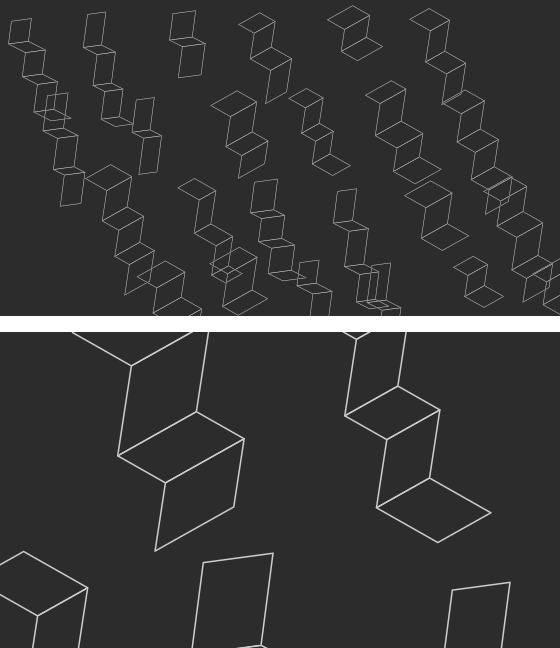
Top, the full canvas; bottom, a detail of the centre.
Reproduce this background procedurally as a Shadertoy shader.

```glsl
const vec3 BACKGROUND = vec3(0.172);
const vec3 INK = vec3(0.80);
const float LINE_WIDTH = 0.00160;      // all lengths in canvas heights
const float FOLD_GAIN = 1.25;          // folds carry the stroke of two faces

const int ROWS = 4;
const int COLUMNS = 6;
const vec2 FIRST_STRIP = vec2(0.025, 0.945);
const vec2 COLUMN_STEP = vec2(0.250, 0.0);
const vec2 ROW_STEP = vec2(0.135, -0.268);
const vec2 JITTER = vec2(0.050, 0.065);

const int MIN_FACES = 3;
const int MAX_FACES = 6;
const vec2 FACE_SCALE = vec2(0.72, 1.18);

// Steep strips, seen from above
const vec2 WIDE_ACROSS = vec2(0.066, 0.037);
const vec2 WIDE_TREAD = vec2(0.060, -0.034);
const vec2 WIDE_RISER = vec2(-0.014, -0.092);
const vec2 WIDE_SCALE = vec2(0.78, 1.45);

// Slim strips, seen nearly from the front
const vec2 SLIM_ACROSS = vec2(0.067, 0.009);
const vec2 SLIM_TREAD = vec2(0.047, -0.024);
const vec2 SLIM_RISER = vec2(-0.013, -0.100);
const vec2 SLIM_SCALE = vec2(0.85, 1.10);

float hash(vec2 p) {
    return fract(sin(dot(p, vec2(12.9898, 78.233))) * 43758.5453);
}

float segmentDistance(vec2 p, vec2 start, vec2 edge) {
    vec2 q = p - start;
    return length(q - edge * clamp(dot(q, edge) / dot(edge, edge), 0.0, 1.0));
}

// Share of a pixel covered by a line that may be thinner than the pixel
float lineCoverage(float dist, float pixel) {
    return clamp(0.5 * (LINE_WIDTH + pixel) - dist, 0.0, min(LINE_WIDTH, pixel)) / pixel;
}

bool isWide(int row, int column) {
    return row < 2 ? column >= 3 - row : column % 4 < 2;
}

// Folded strip: treads and risers take turns going down
float stripInk(vec2 p, vec2 cell, bool wide, float pixel) {
    vec2 scale = wide ? WIDE_SCALE : SLIM_SCALE;
    vec2 across = (wide ? WIDE_ACROSS : SLIM_ACROSS) * mix(scale.x, scale.y, hash(cell + 3.1));
    vec2 tread = wide ? WIDE_TREAD : SLIM_TREAD;
    vec2 riser = wide ? WIDE_RISER : SLIM_RISER;
    int faces = MIN_FACES + int(hash(cell + 7.7) * float(MAX_FACES - MIN_FACES + 1));

    vec2 corner = vec2(0.0);
    float outline = segmentDistance(p, corner, across);
    float folds = 1e3;
    for (int i = 0; i < faces; i++) {
        bool isTread = (i % 2 == 0) == wide;
        float size = mix(FACE_SCALE.x, FACE_SCALE.y, hash(cell * 1.7 + float(i) * 5.3));
        vec2 side = (isTread ? tread : riser) * size;
        outline = min(outline, segmentDistance(p, corner, side));
        outline = min(outline, segmentDistance(p, corner + across, side));
        corner += side;
        float lowerEdge = segmentDistance(p, corner, across);
        if (i < faces - 1) folds = min(folds, lowerEdge);
        else outline = min(outline, lowerEdge);
    }
    return max(lineCoverage(outline, pixel), FOLD_GAIN * lineCoverage(folds, pixel));
}

void mainImage(out vec4 fragColor, in vec2 fragCoord) {
    float pixel = 1.0 / iResolution.y;
    vec2 p = fragCoord * pixel;

    // Strips on a slanted, jittered lattice
    float ink = 0.0;
    for (int row = 0; row < ROWS; row++) {
        for (int column = 0; column < COLUMNS; column++) {
            vec2 cell = vec2(column, row);
            vec2 shift = (vec2(hash(cell + 11.3), hash(cell + 23.9)) - 0.5) * JITTER;
            vec2 start = FIRST_STRIP + cell.x * COLUMN_STEP + cell.y * ROW_STEP + shift;
            ink = max(ink, stripInk(p - start, cell, isWide(row, column), pixel));
        }
    }
    fragColor = vec4(mix(BACKGROUND, INK, min(ink, 1.0)), 1.0);
}
```
